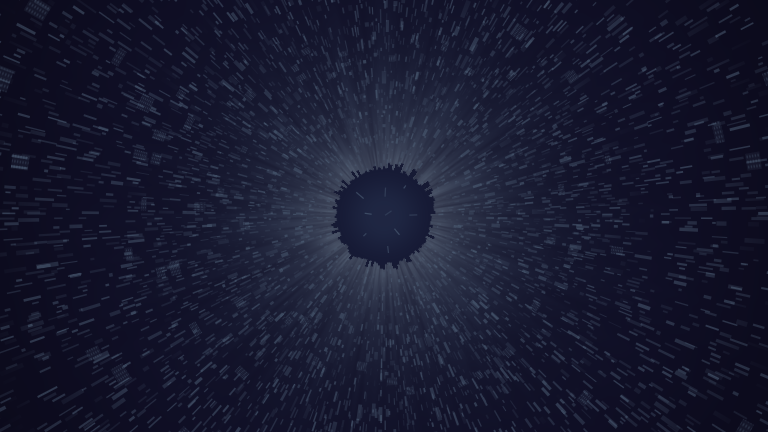
Write a Shadertoy shader that draws this background.

```glsl
#define TAU 6.2831853
#define NIGHT vec3(0.055, 0.05, 0.135)
#define GLOW vec3(0.185, 0.22, 0.215)
#define GLOW_REACH vec3(0.15, 0.165, 0.18)
#define DASH vec3(0.33, 0.41, 0.50)
#define CORE vec3(0.12, 0.15, 0.26)
#define CORE_RIM vec3(0.085, 0.10, 0.205)
#define CORE_RADIUS 0.108
#define CORE_RAGGED 0.022
#define DASH_CHANCE 0.42
#define BLOCK_CHANCE 0.09
#define SPARKS 9

float hash(vec2 p) {
    return fract(sin(dot(p, vec2(127.1, 311.7))) * 43758.5453);
}

// Value noise that wraps around in x
float ringNoise(vec2 p, float period) {
    vec2 i = floor(p), f = fract(p);
    f = f * f * (3.0 - 2.0 * f);
    float x0 = mod(i.x, period), x1 = mod(i.x + 1.0, period);
    float low = mix(hash(vec2(x0, i.y)), hash(vec2(x1, i.y)), f.x);
    float high = mix(hash(vec2(x0, i.y + 1.0)), hash(vec2(x1, i.y + 1.0)), f.x);
    return mix(low, high, f.y);
}

// Soft coverage of a centred box; thin boxes dim instead of flickering
float boxCover(vec2 p, vec2 halfSize, vec2 blur) {
    vec2 edge = clamp(0.5 + (halfSize - abs(p)) / blur, 0.0, 1.0);
    vec2 thin = min(vec2(1.0), 2.0 * halfSize / blur);
    return edge.x * edge.y * thin.x * thin.y;
}

// One layer of radial dashes, shown where its cells have a fitting width
float dashLayer(float turn, float r, float columns, float rows, float px) {
    float column = floor(turn * columns);
    float shift = 9.0 * hash(vec2(column, columns));
    vec2 q = vec2(turn * columns, log(r) * rows + shift);
    vec2 id = floor(q) + vec2(0.0, columns);
    vec2 blur = px * vec2(columns / TAU, rows) / r;
    vec2 halfSize = vec2(mix(0.12, 0.30, hash(id + 3.1)), mix(0.07, 0.38, hash(id + 7.7)));
    float cellWidth = TAU * r / columns;
    float fit = smoothstep(0.004, 0.007, cellWidth) * (1.0 - smoothstep(0.014, 0.023, cellWidth));
    float lit = step(hash(id), DASH_CHANCE) * mix(0.25, 1.0, hash(id + 5.3));
    return fit * lit * boxCover(fract(q) - 0.5, halfSize, blur);
}

// Sparse panels filled with a grid of small dots
float dotBlocks(float turn, float r, float px) {
    vec2 grid = vec2(64.0, 15.0);
    float shift = hash(vec2(floor(turn * grid.x), 2.0));
    vec2 q = vec2(turn * grid.x, log(r) * grid.y + shift);
    vec2 id = floor(q), local = fract(q) - 0.5;
    vec2 blur = px * vec2(grid.x / TAU, grid.y) / r;
    vec2 halfSize = mix(vec2(0.16), vec2(0.34, 0.44), vec2(hash(id + 1.9), hash(id + 4.6)));
    vec2 wave = 0.5 + 0.5 * cos(TAU * local * vec2(7.0, 9.0));
    float dots = mix(0.3, 1.0, wave.x * wave.y);
    float lit = step(hash(id + 11.0), BLOCK_CHANCE) * smoothstep(0.16, 0.35, r);
    return lit * dots * boxCover(local, halfSize, blur);
}

// Short radial sparks inside the core
float coreSparks(vec2 p, float px) {
    float light = 0.0;
    for (int i = 0; i < SPARKS; i++) {
        float k = float(i);
        float angle = 2.4 * k + 0.6;
        vec2 dir = vec2(cos(angle), sin(angle));
        float middle = 0.012 + 0.075 * sqrt(k / float(SPARKS));
        vec2 q = vec2(dot(p, dir) - middle, dot(p, vec2(-dir.y, dir.x)));
        vec2 halfSize = vec2(mix(0.004, 0.012, hash(vec2(k, 8.0))), 0.0014);
        light += boxCover(q, halfSize, vec2(px)) * mix(0.45, 1.0, hash(vec2(k, 3.0)));
    }
    return light;
}

void mainImage(out vec4 fragColor, in vec2 fragCoord) {
    float px = 1.0 / iResolution.y;
    vec2 p = (fragCoord - 0.5 * iResolution.xy) * px;
    float r = max(length(p), 0.001);
    float turn = atan(p.y, p.x) / TAU + 0.5;

    // Glow around the core, broken into fine rays
    float fineRays = ringNoise(vec2(turn * 240.0, log(r) * 2.5), 240.0);
    float broadRays = ringNoise(vec2(turn * 44.0, log(r) * 1.5 + 20.0), 44.0);
    float rays = 0.65 + 0.4 * fineRays + 0.3 * broadRays;
    vec3 falloff = exp(-max(r - 0.13, 0.0) / GLOW_REACH);
    vec3 color = NIGHT + GLOW * falloff * rays;
    color *= 1.0 - 0.2 * smoothstep(0.6, 1.05, r);

    // Flying dashes and panels
    float dashes = 0.0;
    for (int i = 0; i < 4; i++) {
        float k = float(i);
        float columns = floor(110.0 * pow(1.6, k));
        dashes += dashLayer(turn, r, columns, 7.0 + 2.0 * k, px);
    }
    color = mix(color, DASH, min(0.5 * dashes, 0.6));
    color = mix(color, DASH, 0.38 * dotBlocks(turn, r, px));

    // Dark core with a ragged rim
    float tooth = hash(vec2(floor(turn * 130.0), 17.0));
    float rim = CORE_RADIUS + CORE_RAGGED * tooth * tooth;
    vec3 core = mix(CORE, CORE_RIM, smoothstep(0.02, 0.12, r));
    core = mix(core, DASH, 0.65 * min(coreSparks(p, px), 1.0));
    color = mix(core, color, smoothstep(-px, px, r - rim));

    fragColor = vec4(color, 1.0);
}
```
